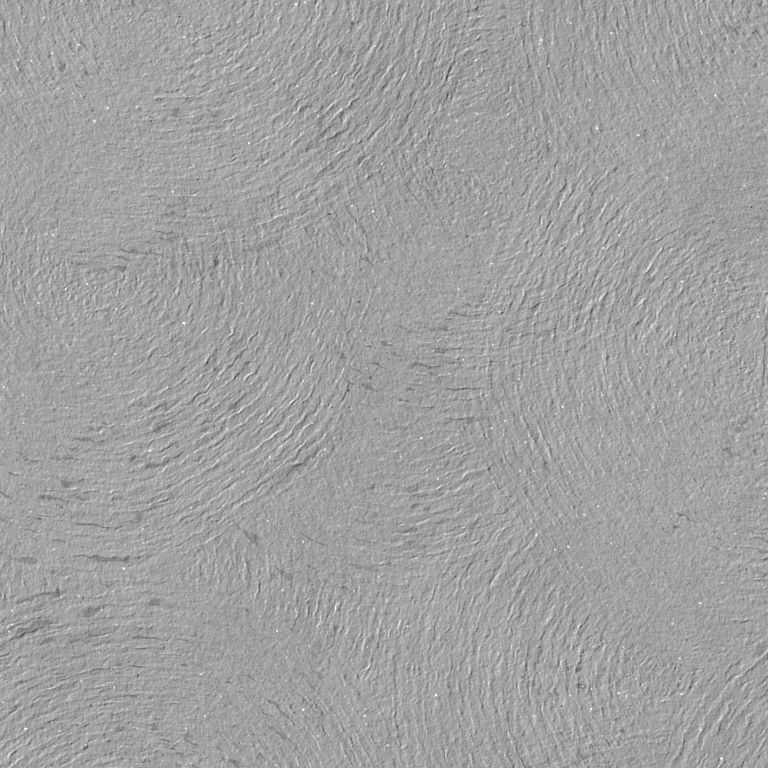
Reproduce this texture procedurally as a Shadertoy shader.

```glsl
// Grey cement plaster with overlapping trowel swirls, fine grit, pale specks and small pits.

const float TAU = 6.2831853;
const vec3  CEMENT = vec3(0.631);
const vec2  LIGHT_DIR = vec2(-0.89, 0.46);
const float LIGHT_STEP = 0.002;     // distance between the two relief samples
const float CONTRAST = 0.8;
const float GLINT = 4.5;            // extra strength of the steepest slopes
const float SWIRL_CELLS = 2.7;      // swirls across the canvas
const float SWIRL_REACH = 1.14;     // swirl radius in cells
const float RIDGES = 74.0;          // trowel ridges per canvas width
const float RIDGE_HEIGHT = 0.062;
const float STREAK_HEIGHT = 0.13;
const float SCRATCH_HEIGHT = 0.145;
const float GASH_DARKNESS = 0.11;
const float COARSE_GRIT = 0.085;
const float FINE_GRIT = 0.095;
const float ROUGHNESS = 0.005;      // ragged edges of the ridges
const float MOTTLE = 0.04;
const float SPECK_CELLS = 110.0;
const float PIT_CELLS = 80.0;
const float NO_PERIOD = 4096.0;
const mat2  TILT = mat2(0.8, 0.6, -0.6, 0.8);

float hash(vec2 p) {
    vec3 q = fract(p.xyx * 0.1031);
    q += dot(q, q.yzx + 33.33);
    return fract((q.x + q.y) * q.z);
}

vec2 hash2(vec2 p) {
    return vec2(hash(p + 17.3), hash(p + 91.7));
}

// Value noise from -0.5 to 0.5 that repeats along y.
float noise(vec2 p, float period) {
    vec2 i = floor(p), f = fract(p);
    f = f * f * (3.0 - 2.0 * f);
    float y0 = mod(i.y, period), y1 = mod(i.y + 1.0, period);
    float low  = mix(hash(vec2(i.x, y0)), hash(vec2(i.x + 1.0, y0)), f.x);
    float high = mix(hash(vec2(i.x, y1)), hash(vec2(i.x + 1.0, y1)), f.x);
    return mix(low, high, f.y) - 0.5;
}

vec2 noise2(vec2 p) {
    return vec2(noise(p + 5.0, NO_PERIOD), noise(p + 245.0, NO_PERIOD));
}

// Concentric marks around one swirl centre: x is height, y is gash cover.
vec2 trowelMarks(vec2 offset, float seed) {
    float r = length(offset);
    float turn = atan(offset.y, offset.x) / TAU + 0.5;
    float shift = seed * 200.0;
    float streak  = noise(vec2(r * 150.0 + shift, turn * 60.0), 60.0);
    float scratch = noise(vec2(r * 300.0 + shift, turn * 130.0), 130.0);
    float cut     = noise(vec2(r * 210.0 - shift, turn * 84.0), 84.0);
    float patchy  = noise(vec2(r * 14.0 + shift, turn * 16.0), 16.0);

    // Narrow crests between wide furrows
    float wave = 0.5 + 0.5 * sin(TAU * RIDGES * r + 3.0 * patchy + 1.5 * streak);
    float crest = wave * wave * wave - 0.31;
    float height = RIDGE_HEIGHT * crest * (1.0 + 0.8 * patchy + 0.9 * cut)
                 + STREAK_HEIGHT * streak * (1.0 + 0.8 * patchy)
                 + SCRATCH_HEIGHT * scratch;
    float gash = smoothstep(0.29, 0.41, cut) * smoothstep(-0.05, 0.3, patchy);
    return vec2(height, gash);
}

// Swirls overlap by random priority, so later strokes cover earlier ones.
vec2 swirls(vec2 p) {
    vec2 warped = p + 0.028 * noise2(p * 6.0) + ROUGHNESS * noise2(p * 120.0);
    vec2 g = warped * SWIRL_CELLS + 20.0;
    vec2 cell = floor(g), sum = vec2(0.0);
    float power = 1e-3;
    for (int y = -1; y <= 1; y++)
    for (int x = -1; x <= 1; x++) {
        vec2 id = cell + vec2(x, y);
        vec2 offset = g - id - 0.5 - 0.7 * (hash2(id) - 0.5);
        float d = length(offset);
        float seed = hash(id + 7.7);
        float w = smoothstep(SWIRL_REACH, 0.8, d) * smoothstep(0.1, 0.34, d);
        w *= exp2(11.0 * seed);
        if (w > 0.0) {
            sum += w * trowelMarks(offset / SWIRL_CELLS, seed);
            power += w * w;
        }
    }
    return sum * inversesqrt(power);
}

// Swirl marks with the grit added to their height.
vec2 surface(vec2 p) {
    float grit = COARSE_GRIT * noise(TILT * p * 230.0 + 300.0, NO_PERIOD)
               + FINE_GRIT * noise(p * TILT * 430.0 + 450.0, NO_PERIOD);
    return swirls(p) + vec2(grit, 0.0);
}

// Scattered dots of varied strength; the share sets how many cells hold one.
float dots(vec2 p, float cells, float share, float size, float seed) {
    vec2 g = p * cells;
    vec2 id = floor(g) + seed;
    vec2 offset = fract(g) - 0.5 - 0.5 * (hash2(id) - 0.5);
    offset.x *= 0.7 + 0.7 * hash(id + 3.1);
    float strength = hash(id + 5.9);
    float radius = size * cells * (0.5 + 0.7 * strength);
    float edge = 0.0008 * cells;
    float disc = smoothstep(radius + edge, radius - edge, length(offset));
    return step(hash(id), share) * disc * (0.25 + 0.75 * strength * strength);
}

void mainImage(out vec4 fragColor, in vec2 fragCoord) {
    vec2 p = fragCoord / iResolution.y;

    // Relief lit from the upper left
    vec2 here = surface(p);
    float slope = here.x - surface(p + LIGHT_DIR * LIGHT_STEP).x;
    slope *= CONTRAST + GLINT * min(abs(slope), 0.15);

    // Broad and medium changes of tone
    float tone = 0.6 * noise(TILT * p * 6.0 + 31.0, NO_PERIOD)
               + 0.5 * noise(TILT * p * 24.0 + 70.0, NO_PERIOD)
               + 0.7 * noise(TILT * p * 110.0 + 230.0, NO_PERIOD);

    vec3 color = CEMENT + slope + MOTTLE * tone - GASH_DARKNESS * here.y;

    // Pale sand specks and dark pits
    color += 0.3 * dots(p, SPECK_CELLS, 0.05, 0.0013, 100.0);
    color -= 0.2 * dots(p, PIT_CELLS, 0.04, 0.0014, 400.0);

    fragColor = vec4(clamp(color, 0.0, 1.0), 1.0);
}
```
